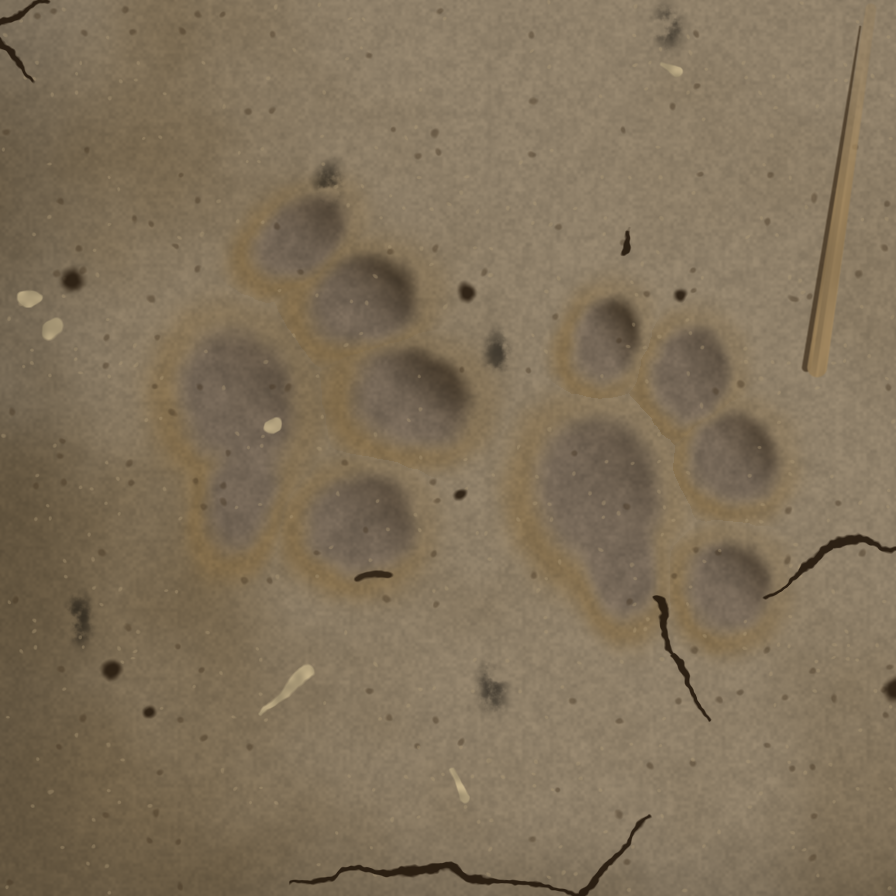
Give the GLSL for this texture, as a Shadertoy shader.

```glsl
float hash(vec2 p) {
    p = fract(p * vec2(123.34, 345.45));
    p += dot(p, p + 34.35);
    return fract(p.x * p.y);
}

float noise(vec2 p) {
    vec2 i = floor(p), f = fract(p);
    f = f * f * (3. - 2. * f);
    return mix(mix(hash(i), hash(i + vec2(1, 0)), f.x),
               mix(hash(i + vec2(0, 1)), hash(i + vec2(1, 1)), f.x), f.y);
}

float fbm(vec2 p) {
    float sum = 0., amp = .53;
    for (int i = 0; i < 4; i++) {
        sum += amp * noise(p);
        p = mat2(1.6, 1.2, -1.2, 1.6) * p + 7.3;
        amp *= .5;
    }
    return sum;
}

// Normalised radius: 1 on the outline of a tilted ellipse
float ellipse(vec2 p, vec2 c, vec2 r, float tilt) {
    float s = sin(tilt), k = cos(tilt);
    return length(mat2(k, -s, s, k) * (p - c) / r);
}

float softMin(float a, float b) {
    float h = clamp(.5 + 1.25 * (b - a), 0., 1.);
    return mix(b, a, h) - .4 * h * (1. - h);
}

// Line from ends.xy to ends.zw, half width going from wa to wb
float stroke(vec2 p, vec4 ends, float wa, float wb) {
    vec2 ab = ends.zw - ends.xy, d = p - ends.xy;
    float t = clamp(dot(d, ab) / dot(ab, ab), 0., 1.), w = mix(wa, wb, t);
    return 1. - smoothstep(w - .0015, w + .0015, length(d - ab * t));
}

void nearestPit(inout vec3 pit, float e, vec2 offset, float depth) {
    if (e < pit.x) pit = vec3(e, dot(offset, vec2(.75, .66)), depth);
}

void mainImage(out vec4 fragColor, in vec2 fragCoord) {
    vec2 uv = fragCoord / iResolution.xy;
    vec2 warp = vec2(fbm(uv * 28.), fbm(uv * 28. + 41.)) - .5;
    vec2 p = uv + warp * .014;

    // Dry mud with darker left and bottom borders
    float tone = fbm(uv * 5.) * .6 + .3 * smoothstep(0., .8, uv.x) + .22 * uv.y;
    vec3 col = mix(vec3(.45, .385, .285), vec3(.56, .5, .41), smoothstep(.2, .75, tone));
    col *= mix(.86, 1., smoothstep(0., .16, uv.x) * smoothstep(-.06, .12, uv.y));

    // Small pits: centre and radii, then tilt and depth
    vec4 pits[8] = vec4[8](
        vec4(.333, .733, .064, .044), vec4(.404, .662, .071, .054),
        vec4(.459, .554, .075, .061), vec4(.402, .413, .068, .062),
        vec4(.676, .62, .042, .056), vec4(.77, .58, .05, .059),
        vec4(.82, .487, .055, .056), vec4(.813, .346, .054, .056));
    vec2 lie[8] = vec2[8](vec2(.65, .55), vec2(.3, .9), vec2(-.15, 1), vec2(.2, .55),
        vec2(-.3, 1), vec2(-.3, .4), vec2(-.5, .75), vec2(0, .7));
    vec3 pit = vec3(9, 0, 0);
    for (int i = 0; i < 8; i++) {
        vec4 t = pits[i];
        nearestPit(pit, ellipse(p, t.xy, t.zw, lie[i].x), (p - t.xy) / t.zw, lie[i].y);
    }
    // Two large pits, each a blend of two ellipses
    float left = softMin(ellipse(p, vec2(.265, .552), vec2(.072, .088), .3),
                         ellipse(p, vec2(.268, .44), vec2(.042, .07), -.25));
    float right = softMin(ellipse(p, vec2(.667, .452), vec2(.079, .09), .1),
                          ellipse(p, vec2(.692, .363), vec2(.042, .064), .2));
    nearestPit(pit, left, (p - vec2(.265, .54)) / .085, .4);
    nearestPit(pit, right, (p - vec2(.67, .435)) / .1, .4);

    // Ochre rims, strongest on the lower left, then shaded floors
    float e = pit.x, side = clamp(pit.y, -1., 1.), rim = (e - 1.1) / .3;
    col = mix(col, vec3(.51, .42, .28), exp(-rim * rim) * (.55 - .25 * side));
    vec3 ground = mix(vec3(.45, .395, .335), vec3(.21, .165, .11),
                      pit.z * smoothstep(-.25, 1.1, pit.y));
    ground *= .88 + .24 * fbm(uv * 45.);
    col = mix(col, ground, .92 - .92 * smoothstep(.66 + .2 * min(side, 0.), 1.08, e));

    // Crumbled stains: centre and radius
    vec3 stains[5] = vec3[5](vec3(.745, .97, .024), vec3(.55, .232, .026),
        vec3(.088, .31, .026), vec3(.555, .607, .021), vec3(.365, .795, .024));
    float crumbs = smoothstep(.3, .7, fbm(uv * 65.));
    for (int i = 0; i < 5; i++) {
        float r = length((p - stains[i].xy) * vec2(1.3, .8)) / stains[i].z;
        col *= 1. - .5 * crumbs * (1. - smoothstep(.2, 1.3, r));
    }

    // Grain and scattered flecks
    col *= 1. + .13 * (fbm(uv * 95.) - .5) + .09 * (noise(uv * 260.) - .5);
    for (int i = 0; i < 2; i++) {
        vec2 g = p * (38. + 25. * float(i)), cell = floor(g);
        vec2 q = fract(g) - .3 - .4 * vec2(hash(cell + 3.1), hash(cell + 8.7));
        float fleck = (1. - smoothstep(.06, .2, length(q))) * step(.9, hash(cell + 17.));
        col = mix(col, i == 0 ? vec3(.25, .19, .12) : vec3(.68, .6, .46), .4 * fleck);
    }

    // Dark holes and clods
    vec3 holes[7] = vec3[7](vec3(.512, .447, .007), vec3(.758, .672, .009),
        vec3(.998, .229, .014), vec3(.167, .208, .009), vec3(.125, .253, .012),
        vec3(.08, .69, .014), vec3(.522, .675, .012));
    float dark = 0.;
    for (int i = 0; i < 7; i++)
        dark = max(dark, .85 - .85 * smoothstep(.4, 1.2, length(p - holes[i].xy) / holes[i].z));

    // Tapered cracks
    vec4 cracks[10] = vec4[10](
        vec4(.49, .028, .32, .018), vec4(.49, .028, .65, .004), vec4(.65, .004, .72, .085),
        vec4(.732, .33, .75, .265), vec4(.75, .265, .788, .195), vec4(.932, .402, .86, .335),
        vec4(.932, .402, 1.01, .382), vec4(-.01, .962, .06, 1.005), vec4(0, .952, .033, .915),
        vec4(.703, .715, .705, .738));
    for (int i = 0; i < 10; i++)
        dark = max(dark, .9 * stroke(uv + warp * .03, cracks[i], .005, .002));
    dark = max(dark, .8 * stroke(p, vec4(.402, .355, .435, .358), .003, .004));
    col = mix(col, vec3(.13, .085, .04), dark);

    // Long stalk and its shadow
    col = mix(col, vec3(.24, .18, .11), .75 * stroke(uv, vec4(.96, .97, .9, .59), .001, .005));
    float fibre = .88 + .24 * noise(vec2(uv.x - .15 * uv.y, uv.y * .04) * 320.);
    col = mix(col, vec3(.59, .49, .34) * fibre, stroke(uv, vec4(.972, .99, .912, .59), .006, .011)
              * mix(.9, .35, smoothstep(.75, .97, uv.y)));

    // Short straws and pale pebbles
    vec4 chips[6] = vec4[6](vec4(.288, .205, .345, .253), vec4(.506, .142, .518, .113),
        vec4(.736, .93, .754, .921), vec4(.028, .665, .038, .67),
        vec4(.056, .63, .066, .635), vec4(.303, .526, .308, .528));
    float pale = 0.;
    for (int i = 0; i < 6; i++)
        pale = max(pale, .85 * stroke(p, chips[i], i < 3 ? .002 : .009, i < 3 ? .006 : .008));
    col = mix(col, vec3(.74, .67, .52) * (.75 + .4 * noise(uv * 90.)), pale);

    fragColor = vec4(col, 1);
}
```
